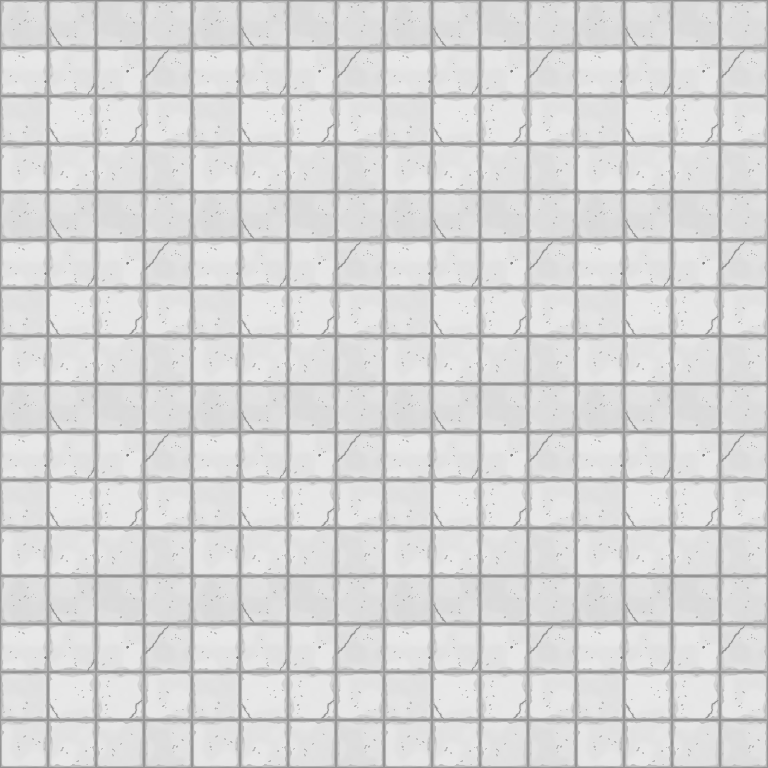
Write a WebGL 1 fragment shader that draws this texture.

```glsl
precision highp float;
uniform vec2 u_resolution;

float hash(vec2 p) {
  return fract(sin(dot(p, vec2(127.1, 311.7))) * 43758.5453);
}

// Value noise that wraps every four tiles
float noise(vec2 p, float scale) {
  p *= scale;
  vec2 i = floor(p), f = fract(p);
  f = f * f * (3.0 - 2.0 * f);
  float period = 4.0 * scale;
  vec2 a = mod(i, period), b = mod(i + 1.0, period);
  return mix(mix(hash(a), hash(vec2(b.x, a.y)), f.x),
             mix(hash(vec2(a.x, b.y)), hash(b), f.x), f.y);
}

float segment(vec2 p, vec2 a, vec2 b) {
  vec2 d = b - a;
  return length(p - a - d * clamp(dot(p - a, d) / dot(d, d), 0.0, 1.0));
}

// Distance to the cracks of one four by four block
float cracks(vec2 p) {
  float d = segment(p, vec2(1.03, 3.42), vec2(1.15, 3.19));
  d = min(d, segment(p, vec2(1.15, 3.19), vec2(1.30, 3.02)));
  d = min(d, segment(p, vec2(1.83, 2.02), vec2(1.97, 2.25)) + 0.003);
  d = min(d, segment(p, vec2(1.02, 1.35), vec2(1.23, 1.02)));
  d = min(d, segment(p, vec2(2.97, 1.41), vec2(2.85, 1.33)));
  d = min(d, segment(p, vec2(2.85, 1.33), vec2(2.81, 1.14)));
  d = min(d, segment(p, vec2(2.81, 1.14), vec2(2.70, 1.03)));
  d = min(d, segment(p, vec2(3.02, 2.38), vec2(3.25, 2.62)) - 0.004);
  d = min(d, segment(p, vec2(3.25, 2.62), vec2(3.33, 2.77)) - 0.002);
  return min(d, segment(p, vec2(3.33, 2.77), vec2(3.52, 2.98)));
}

// Coverage of small pits, gathered in loose groups of three
float pits(vec2 f, vec2 cell, float px) {
  float cover = 0.0;
  for (int i = 0; i < 9; i++) {
    float n = float(i), group = floor(n / 3.0);
    vec2 center = 0.18 + 0.64 * vec2(hash(cell + group * 5.3 + 1.7), hash(cell + group * 7.9 + 4.1));
    vec2 jitter = vec2(hash(cell + n * 3.7 + 9.2), hash(cell + n * 2.3 + 6.6)) - 0.5;
    vec2 d = f - center - 0.24 * jitter;
    d.x += d.y * jitter.x * 1.5;
    float radius = 0.009 + 0.014 * hash(cell + n * 1.9 + 3.3);
    float shown = step(0.3, hash(cell + n * 4.1 + 2.2));
    cover = max(cover, shown * (1.0 - smoothstep(-px, px, length(d) - radius)));
  }
  return cover;
}

void main() {
  vec2 p = mod(gl_FragCoord.xy / u_resolution * 16.0, 4.0);
  vec2 cell = floor(p), f = fract(p);
  float px = 8.0 / u_resolution.x;

  float coarse = noise(p, 4.0);
  float medium = noise(p + 0.37, 9.0);
  float fine = noise(p + 0.11, 22.0);

  // Slab tone, with a few duller slabs and faint clouding
  float dull = max(step(2.5, cell.y), step(2.5, cell.x) * (1.0 - mod(cell.y, 2.0)));
  float tone = 0.894 - 0.022 * dull + 0.01 * (hash(cell + 0.5) - 0.5);
  tone += 0.018 * (smoothstep(0.35, 0.65, noise(p + 0.6, 3.0)) - 0.5);
  tone += 0.008 * (medium - 0.5);

  // Ragged worn rim with rounded corners
  float edge = 0.5 - max(abs(f.x - 0.5), abs(f.y - 0.5));
  vec2 corner = abs(f - 0.5) - 0.38;
  float rim = 0.12 - length(max(corner, 0.0)) - min(max(corner.x, corner.y), 0.0);
  float outer = rim - 0.032 - 0.13 * coarse * coarse * (0.4 + 0.6 * medium);
  float inner = rim - 0.022 - 0.06 * medium * medium * (0.5 + fine);
  tone = mix(0.83, tone, smoothstep(-0.015, 0.02 + px, outer));
  tone = mix(0.75, tone, smoothstep(-0.01, 0.012 + px, inner));

  // Pits and two deeper holes
  tone = mix(tone, 0.66, 0.85 * pits(f, cell, px));
  float hole = min(length(p - vec2(2.66, 2.52)), length(p - vec2(0.95, 2.30)));
  tone = mix(tone, 0.5, 1.0 - smoothstep(-px, px, hole - 0.026));

  // Hairline cracks with a soft shadow
  vec2 wobble = vec2(fine, noise(p + 0.53, 18.0)) - 0.5;
  float crack = cracks(p + 0.035 * wobble);
  tone = mix(tone, 0.78, 0.6 * (1.0 - smoothstep(0.01, 0.045, crack)));
  tone = mix(tone, 0.59, 1.0 - smoothstep(-px, px, crack - 0.012));

  // Joints: grey border around a darker core of uneven width
  float joint = edge + 0.012 * (medium - 0.5);
  tone = mix(0.66, tone, smoothstep(-px, px, joint - 0.03));
  tone = mix(0.575, tone, smoothstep(-px, px, joint - 0.014));

  gl_FragColor = vec4(vec3(tone), 1.0);
}
```
